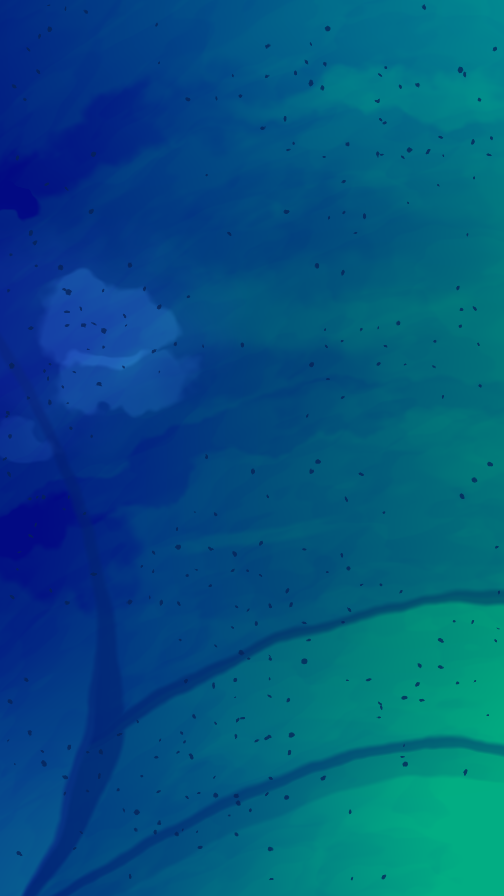
This background is drawn by a Shadertoy shader. Its source:

```glsl
// Blue to teal watercolour wash with sweeping brush arcs and ink specks.

// Units: canvas width = 1, origin at the lower left.
const float LEFT_TONE = 0.125;     // green level at the left edge
const float TONE_SLOPE = 0.345;    // rise of green towards the right
const float WASH_STRENGTH = 0.034; // contrast of layered wash patches
const float EDGE_WOBBLE = 0.022;   // raggedness of painted edges
const float SPECK_SHARE = 0.40;    // chance of a speck in a cell
const vec3 INK = vec3(0.02, 0.13, 0.34);
const vec3 MIST = vec3(0.05, 0.08, 0.09);

float hash(vec2 p) {
    vec3 q = fract(vec3(p.xyx) * 0.1031);
    q += dot(q, q.yzx + 33.33);
    return fract((q.x + q.y) * q.z);
}

float noise(vec2 p) {
    vec2 i = floor(p), f = fract(p);
    f = f * f * (3.0 - 2.0 * f);
    return mix(mix(hash(i), hash(i + vec2(1, 0)), f.x),
               mix(hash(i + vec2(0, 1)), hash(i + vec2(1, 1)), f.x), f.y);
}

float fbm(vec2 p) {
    float sum = 0.0, amp = 0.5;
    for (int i = 0; i < 4; i++) {
        sum += amp * noise(p);
        p = mat2(1.6, 1.2, -1.2, 1.6) * p + 7.3;
        amp *= 0.5;
    }
    return sum / 0.9375;
}

// Elliptic patch; soft is the share of the radius that fades.
float patchMask(vec2 p, vec2 center, vec2 radius, float soft) {
    return 1.0 - smoothstep(1.0 - soft, 1.0 + soft, length((p - center) / radius));
}

// Stroke around signed distance d.
float stroke(float d, float halfWidth, float soft) {
    return 1.0 - smoothstep(halfWidth - soft, halfWidth + soft, abs(d));
}

// Overlapping washes with crisp, irregular borders, swept along the arcs.
float washes(vec2 p) {
    vec2 q = vec2(p.x, p.y + 0.38 * (1.0 - p.x) * (1.0 - p.x));
    float sum = 0.0;
    for (int i = 0; i < 6; i++) {
        float k = float(i);
        float n = fbm(q * vec2(2.0, 3.8) * (1.0 + 0.28 * k) + 17.7 * k);
        sum += smoothstep(-0.02, 0.02, n - 0.5) - 0.5;
    }
    return sum * 0.4 + (fbm(q * vec2(4.0, 16.0)) - 0.5) * 0.7;
}

// Small tilted ink drops, one per chosen cell.
float specks(vec2 p, float cells, float seed, float pixel) {
    vec2 id = floor(p * cells), key = id + seed;
    vec2 center = (id + 0.25 + 0.5 * vec2(hash(key), hash(key + 31.7))) / cells;
    float cluster = noise(center * 4.5 + seed);
    float present = step(hash(key + 71.3), SPECK_SHARE * smoothstep(0.2, 0.85, cluster));
    float a = 6.283 * hash(key + 11.9), size = mix(0.0025, 0.006, hash(key + 53.1));
    vec2 d = mat2(cos(a), -sin(a), sin(a), cos(a)) * (p - center);
    d.y *= mix(1.0, 2.2, hash(key + 93.7));
    float r = length(d) + 0.003 * (noise(p * 260.0) - 0.5);
    return present * (1.0 - smoothstep(size - pixel, size + pixel, r));
}

void mainImage(out vec4 fragColor, in vec2 fragCoord) {
    vec2 uv = fragCoord / iResolution.xy;
    vec2 p = vec2(uv.x, uv.y * 16.0 / 9.0);
    float pixel = 0.8 / iResolution.x;
    vec2 wobble = vec2(fbm(p * 9.0), fbm(p * 9.0 + 41.0)) - 0.5;
    vec2 w = p + EDGE_WOBBLE * wobble;
    vec2 ragged = p + 0.14 * wobble;

    // Signed distances to the brush arcs: positive is above or to the right.
    float right = 1.0 - w.x;
    float hill = w.y - 0.593 + 0.43 * right * right;
    float knoll = w.y - 0.306 + 0.48 * pow(abs(0.88 - w.x), 1.6);
    float bow = w.x - 0.197 + 0.58 * (w.y - 0.5) * (w.y - 0.5);
    float highBand = ragged.y - 1.61 + 0.42 * (0.72 - ragged.x) * (0.72 - ragged.x);
    float midBand = ragged.y - 0.985 + 0.34 * (0.95 - ragged.x) * (0.95 - ragged.x);
    float rightOfBow = smoothstep(-0.006, 0.006, bow);
    float underHill = rightOfBow * (1.0 - smoothstep(-0.005, 0.005, hill));
    float underKnoll = rightOfBow * (1.0 - smoothstep(-0.005, 0.005, knoll));

    // Ground tone and the lighter areas.
    float tone = LEFT_TONE + TONE_SLOPE * p.x + 0.05 * smoothstep(1.3, 1.8, p.y);
    tone += underHill * (0.085 + 0.045 * p.x) + underKnoll * 0.055 * p.x;
    tone += 0.07 * patchMask(p, vec2(0.95, 0.13), vec2(0.36, 0.22), 0.7) * underHill;
    tone += (1.0 - rightOfBow) * 0.20 * (1.0 - smoothstep(0.0, 0.62, p.y));
    tone += 0.06 * patchMask(ragged, vec2(0.78, 1.59), vec2(0.28, 0.035), 0.3);
    tone += 0.04 * patchMask(ragged, vec2(0.62, 1.18), vec2(0.25, 0.09), 0.4);
    tone += 0.04 * stroke(w.y - 0.69 - 0.14 * (w.x - 0.35), 0.013, 0.007)
          * smoothstep(0.33, 0.4, p.x) * (1.0 - smoothstep(0.6, 0.72, p.x));
    float mist = patchMask(ragged, vec2(0.20, 1.14), vec2(0.14, 0.10), 0.08)
               + 0.8 * patchMask(ragged, vec2(0.25, 1.02), vec2(0.16, 0.06), 0.1)
               + 0.6 * patchMask(ragged, vec2(0.02, 0.92), vec2(0.10, 0.035), 0.2)
               + 0.5 * patchMask(ragged, vec2(0.12, 1.12), vec2(0.28, 0.17), 0.4);

    // Broad dark sweeps and pools.
    tone -= 0.08 * stroke(highBand, 0.055, 0.02) * (1.0 - smoothstep(0.1, 0.8, p.x));
    tone -= 0.06 * stroke(midBand, 0.055 - 0.02 * p.x, 0.01) * (1.0 - 0.5 * p.x);
    tone -= 0.07 * patchMask(ragged, vec2(0.13, 0.68), vec2(0.17, 0.09), 0.2);
    tone -= 0.10 * patchMask(ragged, vec2(0.02, 1.355), vec2(0.07, 0.03), 0.1);
    tone -= 0.04 * patchMask(ragged, vec2(0.68, 1.29), vec2(0.30, 0.10), 0.25);
    tone -= 0.035 * patchMask(ragged, vec2(0.55, 1.03), vec2(0.20, 0.08), 0.25);
    tone += WASH_STRENGTH * washes(p);

    // Tapered dark strokes on the arcs.
    float inkLine = 0.75 * stroke(hill, mix(0.018, 0.009, smoothstep(0.2, 0.7, p.x))
                  + 0.008 * smoothstep(0.85, 1.0, p.x), 0.007) * rightOfBow;
    inkLine = max(inkLine, 0.65 * rightOfBow * stroke(knoll, 0.012, 0.007));
    inkLine = max(inkLine, 0.22 * rightOfBow * stroke(knoll + 0.035, 0.03, 0.006));
    float bowWidth = 0.012 + 0.03 * exp(-pow((p.y - 0.28) / 0.2, 2.0));
    inkLine = max(inkLine, 0.65 * stroke(bow - 0.6 * bowWidth, bowWidth, 0.007));
    tone = mix(tone, 0.10 + 0.20 * p.x, inkLine);

    // Pigment, then specks.
    vec3 color = vec3(0.008, clamp(tone, 0.04, 0.68), 0.515 - 0.06 * inkLine);
    color.b += 0.05 * smoothstep(1.35, 1.75, p.y) * p.x;
    color.b -= 0.035 * smoothstep(0.2, 0.6, p.x) * patchMask(p, vec2(0.8, 0.85), vec2(0.6, 0.5), 0.5);
    color += MIST * mist + vec3(0.02, 0.0, 0.05) * (1.0 - rightOfBow) * smoothstep(0.6, 0.0, p.y);
    float drops = max(specks(p, 18.0, 3.0, pixel), specks(p, 27.0, 57.0, pixel));
    fragColor = vec4(mix(color, INK, 0.75 * drops), 1.0);
}
```
